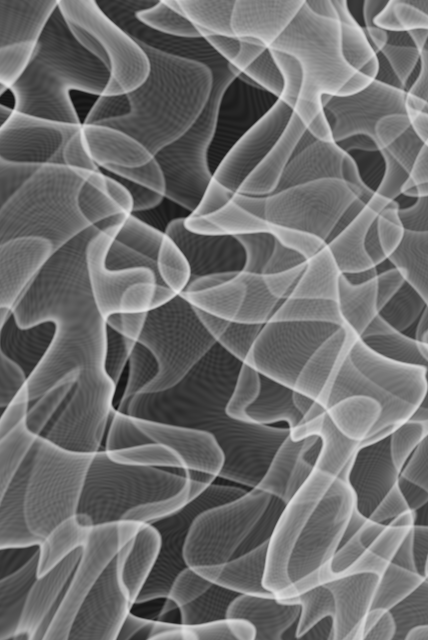
This background is drawn by a WebGL 1 fragment shader. Its source:

```glsl
precision highp float;
// Translucent smoke veils, overlapping and brightest along their folded rims.
uniform vec2 u_resolution;

// Stretches space so that folds are broad at the left and tight at the right.
vec2 drift(vec2 p) {
  return vec2(6.5 * (p.x + 0.45 * p.x * p.x) + 1.2 * p.y,
              9.0 * ((p.y - 1.1) * (1.0 + 0.5 * p.x) - 0.15 * p.x));
}

// Layered sines: a veil lies where the value is positive, its fold at zero.
float veilField(vec2 p, float seed, float scale) {
  vec2 q = drift(p) * scale + seed * vec2(1.7, 2.9);
  q += 0.75 * sin(1.1 * q.yx + seed * vec2(1.3, 0.7));
  q += 0.34 * sin(2.1 * q.yx + seed * vec2(0.9, 2.3));
  q += 0.08 * sin(4.3 * q.yx + seed);
  return sin(q.x) + 0.9 * sin(q.y) + 0.05;
}

// Optical density of one veil.
float veilDensity(vec2 p, float seed, float scale, float rim) {
  float e = 0.0015;
  float f = veilField(p, seed, scale);
  vec2 slope = vec2(veilField(p + vec2(e, 0.0), seed, scale),
                    veilField(p + vec2(0.0, e), seed, scale)) - f;
  float steepness = length(slope) / e;
  float dist = f / (steepness + 2.5);
  float inside = max(dist, 0.0);

  // Sheets pile up towards the fold: a thin crest and a long soft falloff.
  float crest = 0.9 * exp(-inside / 0.007);
  float falloff = 0.34 * sqrt(0.005 / (inside + 0.005));
  float strength = rim * (0.7 + 0.3 * sin(9.0 * p.x - 7.0 * p.y + 3.0 * seed));

  // Fine threads follow the sheet and fade where they would crowd.
  float threads = sin(55.0 * f) * (1.0 - smoothstep(10.0, 22.0, steepness));
  float body = 0.065 * (1.0 + 0.3 * threads);
  float edge = smoothstep(-0.005, 0.003, dist);
  return edge * (body + strength * (crest + falloff));
}

void main() {
  vec2 p = gl_FragCoord.xy / u_resolution.x;

  // Thin haze gathers at the right.
  float density = 0.025 + 0.13 * smoothstep(0.35, 0.95, p.x);

  for (int i = 0; i < 6; i++) {
    float n = float(i);
    float scale = mix(0.65, 1.25, fract(n * 0.618 + 0.2));
    float rim = mix(0.2, 1.35, fract(n * 0.382 + 0.55));
    density += veilDensity(p, 2.4 * n + 1.0, scale, rim);
  }

  float light = 1.0 - exp(-density);
  gl_FragColor = vec4(vec3(light), 1.0);
}
```
